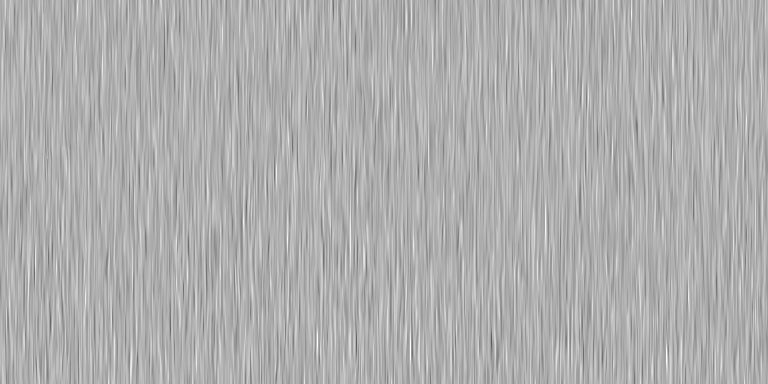
Write a Shadertoy shader that draws this texture.

```glsl
#define BASE_GREY 0.684
#define HAIR_COLUMNS 300.0
#define HAIR_ROWS 13.0
#define HAIR_WEIGHT 0.14
#define FINE_COLUMNS 285.0
#define FINE_ROWS 13.0
#define FINE_WEIGHT 0.105
#define GROOVE_COLUMNS 190.0
#define GROOVE_ROWS 9.5
#define GROOVE_WEIGHT 0.09
#define SWAY 0.004
#define ACCENT 18.0

float hash(vec2 p) {
    return fract(sin(dot(p, vec2(12.9898, 78.233))) * 43758.5453);
}

// Random grey along one column, with its own shift and stroke length
float columnGrey(float column, float y, float seed) {
    float stretch = 0.55 + 0.9 * hash(vec2(seed, column));
    y = y * stretch + 37.0 * hash(vec2(column, seed));
    float row = floor(y);
    float blend = smoothstep(0.2, 0.8, y - row);
    vec2 cell = vec2(column + seed * 7.31, row);
    return mix(hash(cell), hash(cell + vec2(0.0, 1.0)), blend);
}

// Soft-edged vertical hairs, centred on zero
float hairs(vec2 p, vec2 density, float seed) {
    p *= density;
    float column = floor(p.x);
    float blend = smoothstep(0.15, 0.85, p.x - column);
    float left = columnGrey(column, p.y, seed);
    float right = columnGrey(column + 1.0, p.y, seed);
    return mix(left, right, blend) - 0.5;
}

// Grooves lit from the side: each light edge lies beside a dark one
float grooves(vec2 p, vec2 density, float seed) {
    vec2 neighbour = p + vec2(1.0 / density.x, 0.0);
    return hairs(p, density, seed) - hairs(neighbour, density, seed);
}

void mainImage(out vec4 fragColor, in vec2 fragCoord) {
    vec2 p = fragCoord / iResolution.y;

    // Slight lean of the strokes
    vec2 swayed = p;
    swayed.x += SWAY * hairs(p, vec2(40.0, 6.0), 9.0);

    // Plain hairs and two sizes of groove
    float grain = HAIR_WEIGHT * hairs(swayed, vec2(HAIR_COLUMNS, HAIR_ROWS), 1.0)
                + FINE_WEIGHT * grooves(swayed, vec2(FINE_COLUMNS, FINE_ROWS), 2.0)
                + GROOVE_WEIGHT * grooves(swayed, vec2(GROOVE_COLUMNS, GROOVE_ROWS), 3.0);

    // Sparse strong scratches stand out, more so towards the bottom
    grain *= 0.85 + ACCENT * grain * grain;
    float contrast = mix(1.12, 0.97, smoothstep(0.2, 0.5, p.y));
    fragColor = vec4(vec3(BASE_GREY + grain * contrast), 1.0);
}
```
